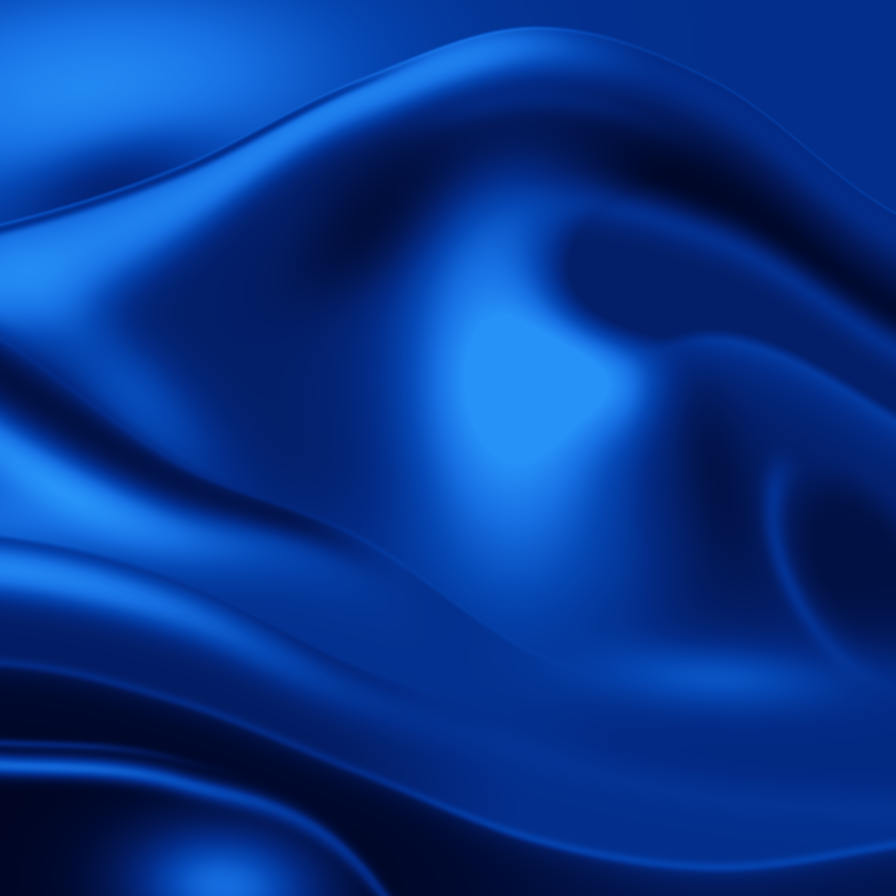
This background is drawn by a WebGL 1 fragment shader. Its source:

```glsl
precision highp float;
// Folds of glossy blue satin: spline edges split the cloth into layers,
// each shaded by soft bands that follow its edge and by broad glows.
// The summed tone (0 = shadow, 7 = sheen) is then mapped to a blue ramp.

uniform vec2 u_resolution;

// Colour ramp, one entry per unit of tone
const vec3 INK    = vec3(0.00, 0.01, 0.10);
const vec3 NAVY   = vec3(0.00, 0.05, 0.22);
const vec3 DEEP   = vec3(0.01, 0.10, 0.36);
const vec3 ROYAL  = vec3(0.01, 0.17, 0.53);
const vec3 COBALT = vec3(0.02, 0.28, 0.71);
const vec3 AZURE  = vec3(0.09, 0.44, 0.89);
const vec3 SKY    = vec3(0.15, 0.57, 0.97);
const vec3 SHEEN  = vec3(0.40, 0.72, 1.00);

// Edge heights measured from the top, at x = -0.2, 0.0 ... 1.2
const vec4 CREST_L = vec4(0.285, 0.250, 0.186, 0.089);
const vec4 CREST_R = vec4(0.030, 0.091, 0.237, 0.300);
const vec4 HOLLOW_L = vec4(0.90, 0.80, 0.65, 0.43);
const vec4 HOLLOW_R = vec4(0.224, 0.247, 0.368, 0.48);
const vec4 SHOULDER_L = vec4(0.70, 0.65, 0.60, 0.52);
const vec4 SHOULDER_R = vec4(0.443, 0.371, 0.462, 0.612);
const vec4 SWEEP_L = vec4(0.260, 0.378, 0.517, 0.598);
const vec4 SWEEP_R = vec4(0.729, 0.781, 0.794, 0.807);
const vec4 RIBBON_L = vec4(0.600, 0.599, 0.647, 0.742);
const vec4 RIBBON_R = vec4(0.803, 0.846, 0.860, 0.870);
const vec4 HEM_L = vec4(0.762, 0.742, 0.785, 0.863);
const vec4 HEM_R = vec4(0.940, 0.970, 0.945, 0.911);
const vec4 CURL_L = vec4(0.844, 0.846, 0.865, 0.957);
const vec4 CURL_R = vec4(1.29, 1.60, 1.90, 2.20);

const float EDGE = 0.003;       // half width of a crisp edge
const vec2 LENS_AXIS = vec2(0.507, 0.862);

// Catmull-Rom weights for knots at distance d
vec4 weights(vec4 d) {
  d = abs(d);
  vec4 inner = (1.5 * d - 2.5) * d * d + 1.0;
  vec4 outer = ((2.5 - 0.5 * d) * d - 4.0) * d + 2.0;
  return mix(mix(inner, outer, step(1.0, d)), vec4(0.0), step(2.0, d));
}

// Signed drop below a spline edge
float below(vec2 p, vec4 l, vec4 r) {
  vec4 d = vec4(p.x * 5.0 + 1.0) - vec4(0.0, 1.0, 2.0, 3.0);
  return p.y - dot(weights(d), l) - dot(weights(d - 4.0), r);
}

float band(float d, float at, float width) {
  float k = (d - at) / width;
  return exp(-k * k);
}

float glow(vec2 p, vec2 c, vec2 r, float angle) {
  p -= c;
  float s = sin(angle), k = cos(angle);
  p = vec2(k * p.x + s * p.y, k * p.y - s * p.x) / r;
  return exp(-dot(p, p));
}

float rise(float a, float b, float x) { return smoothstep(a, b, x); }
float fall(float a, float b, float x) { return 1.0 - smoothstep(a, b, x); }

float backdrop(vec2 p) {
  return 3.1 + 2.6 * glow(p, vec2(0.10, 0.10), vec2(0.30, 0.13), -0.1)
    - 1.8 * glow(p, vec2(0.13, 0.20), vec2(0.11, 0.05), -0.3);
}

// Upper wave, its shadowed hollow and the large central sheen
float wave(vec2 p, float d) {
  float x = p.x, h = below(p, HOLLOW_L, HOLLOW_R);
  float t = mix(2.3, 2.9, rise(0.5, 0.65, p.y));
  float at = mix(0.055, 0.022, rise(0.0, 0.4, x));
  float width = mix(0.085, 0.035, rise(0.0, 0.35, x));
  t += mix(3.2, 0.8, rise(0.5, 0.75, x)) * band(d, at, width);
  t -= 1.5 * band(d, 0.006, 0.006) * fall(0.35, 0.5, x);
  t += 0.8 * band(d, 0.0, EDGE);
  t += 1.8 * glow(p, vec2(0.15, 0.44), vec2(0.14, 0.05), 0.8);
  float shade = 1.8 * band(d, 0.13, 0.06) * rise(0.3, 0.5, x);
  shade += 1.2 * glow(p, vec2(0.42, 0.27), vec2(0.10, 0.05), -0.5);
  t -= shade * fall(-0.03, 0.03, h);
  t += 0.6 * band(d, 0.082, 0.014) * rise(0.42, 0.55, x) * fall(0.65, 0.8, x);
  t += 0.9 * band(h, 0.02, 0.022) * rise(0.58, 0.7, x);
  float sheen = 1.2 * glow(p, vec2(0.575, 0.42), vec2(0.12, 0.22), 0.0)
    + 0.5 * glow(p, vec2(0.68, 0.42), vec2(0.10, 0.06), 0.0)
    - 1.1 * glow(p, vec2(0.70, 0.31), vec2(0.10, 0.07), 0.0);
  return mix(t, 6.0, clamp(sheen, 0.0, 1.0));
}

// Right shoulder with a dark tilted lens
float shoulder(vec2 p, float d) {
  vec2 q = p - vec2(0.964, 0.638);
  float along = dot(q, LENS_AXIS) / 0.143;
  float side = dot(q, vec2(-LENS_AXIS.y, LENS_AXIS.x)) / 0.078;
  float lens = length(vec2(along, side));
  float t = 2.2 + 1.7 * exp(-max(d, 0.0) / 0.045);
  t -= 0.8 * glow(p, vec2(0.80, 0.53), vec2(0.04, 0.12), -0.25);
  t -= 0.9 * fall(0.5, 1.0, lens);
  return t + 1.1 * band(lens, 1.03, 0.13) * rise(-0.1, 0.6, side);
}

float sweep(float x, vec2 p, float d) {
  float k = rise(0.0, 0.35, x);
  float t = 3.2 - 1.9 * band(d, mix(0.04, 0.014, k), mix(0.045, 0.02, k)) * fall(0.3, 0.45, x);
  t += 2.4 * band(d, mix(0.12, 0.05, k), 0.04) * fall(0.0, 0.5, x);
  t += 1.6 * glow(p, vec2(0.0, 0.575), vec2(0.15, 0.05), 0.2);
  return t + 0.5 * band(d, 0.0, 0.004);
}

float ribbon(float x, float d) {
  float t = mix(2.2, 3.1, rise(0.35, 0.6, x));
  t += mix(3.4, 0.2, rise(0.0, 0.6, x)) * band(d, 0.035, 0.032);
  return t + 0.5 * band(d, 0.0, EDGE);
}

vec3 ramp(float t) {
  vec3 c = mix(INK, NAVY, clamp(t, 0.0, 1.0));
  c = mix(c, DEEP, clamp(t - 1.0, 0.0, 1.0));
  c = mix(c, ROYAL, clamp(t - 2.0, 0.0, 1.0));
  c = mix(c, COBALT, clamp(t - 3.0, 0.0, 1.0));
  c = mix(c, AZURE, clamp(t - 4.0, 0.0, 1.0));
  c = mix(c, SKY, clamp(t - 5.0, 0.0, 1.0));
  return mix(c, SHEEN, clamp(t - 6.0, 0.0, 1.0));
}

void main() {
  vec2 p = gl_FragCoord.xy / u_resolution;
  p.y = 1.0 - p.y; // measure downward from the top
  float x = p.x;
  float d = below(p, CREST_L, CREST_R);
  float t = mix(backdrop(p), wave(p, d), rise(-EDGE, EDGE, d));

  d = below(p, SHOULDER_L, SHOULDER_R);
  t = mix(t, shoulder(p, d), rise(-0.006, 0.012, d) * rise(0.69, 0.8, x) * fall(0.64, 0.8, p.y));

  d = below(p, SWEEP_L, SWEEP_R);
  float soft = mix(0.035, 0.006, rise(0.0, 0.3, x));
  t = mix(t, sweep(x, p, d), rise(-soft, soft, d) * fall(0.5, 0.7, x));
  t += 1.5 * glow(p, vec2(0.80, 0.755), vec2(0.13, 0.035), 0.05);

  d = below(p, RIBBON_L, RIBBON_R);
  t = mix(t, ribbon(x, d), rise(-EDGE, EDGE + 0.05 * rise(0.3, 0.7, x), d));

  // Dark underside beneath the hem
  d = below(p, HEM_L, HEM_R);
  float under = mix(0.5, 1.6, rise(0.4, 0.8, x)) + 1.2 * exp(-max(d, 0.0) / 0.02);
  t = mix(t, under, rise(-0.004, 0.006, d)) + 0.7 * band(d, -0.002, 0.006);

  // Lower curl with a bright rim and an inner glow
  d = below(p, CURL_L, CURL_R);
  float curl = 0.3 + 4.6 * glow(p, vec2(0.25, 0.99), vec2(0.12, 0.075), 0.1);
  t = mix(t, curl, rise(-0.005, 0.005, d));
  t += mix(4.4, 2.0, rise(0.05, 0.4, x)) * band(d, 0.008, 0.013);
  t += 2.0 * band(d, -0.017, 0.005) * fall(0.05, 0.3, x);
  gl_FragColor = vec4(ramp(t), 1.0);
}
```
